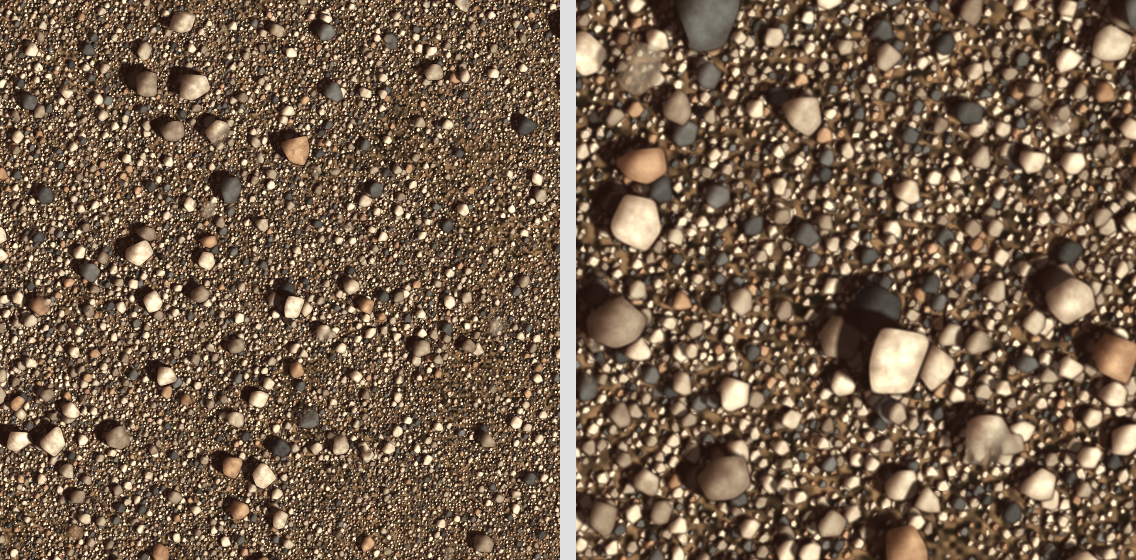
Left, the full canvas; right, a detail of the centre.
Reproduce this texture procedurally as a three.js fragment shader.

```glsl
// Sunlit gravel: angular pebbles of many sizes on dark soil, shadows falling to the upper left.
varying vec2 vUv;

const vec2 SUN = vec2(0.86, -0.51);
const vec3 SHADOW = vec3(0.115, 0.06, 0.042);
const vec3 SOIL = vec3(0.38, 0.29, 0.20);
const vec3 CREAM = vec3(1.06, 0.97, 0.81);
const vec3 TAN = vec3(0.80, 0.69, 0.56);
const vec3 SLATE = vec3(0.44, 0.42, 0.38);
const vec3 RUST = vec3(0.80, 0.58, 0.40);

float hash(vec2 p) {
  vec3 q = fract(vec3(p.xyx) * 0.1031);
  q += dot(q, q.yzx + 33.33);
  return fract((q.x + q.y) * q.z);
}

float noise(vec2 p) {
  vec2 i = floor(p), f = fract(p);
  f = f * f * (3.0 - 2.0 * f);
  return mix(mix(hash(i), hash(i + vec2(1, 0)), f.x),
             mix(hash(i + vec2(0, 1)), hash(i + vec2(1, 1)), f.x), f.y);
}

float fbm(vec2 p) {
  return 0.55 * noise(p) + 0.3 * noise(p * 2.1 + 7.0) + 0.15 * noise(p * 4.3 + 19.0);
}

// Rounded irregular hexagon of about unit radius
float pebbleDistance(vec2 p, vec2 id) {
  float turn = hash(id + 3.7) * 6.283;
  float sum = 0.0;
  for (int k = 0; k < 6; k++) {
    float side = float(k);
    float jitter = hash(id + side * 5.3 + 11.0);
    float angle = turn + (side + 0.6 * jitter) * 1.047;
    float reach = mix(0.62, 1.0, hash(id + side * 2.9 + 41.0));
    sum += exp(12.0 * (dot(p, vec2(cos(angle), sin(angle))) - reach));
  }
  return log(sum) / 12.0;
}

vec3 pebbleColor(vec2 id, float coarse) {
  vec3 c = mix(TAN * 0.85, CREAM, smoothstep(0.0, 0.75, hash(id + 61.0)));
  float kind = hash(id + 73.0);
  c = mix(c, RUST, 0.7 * step(0.91, kind));
  return mix(c, SLATE * mix(0.75, 1.25, hash(id + 87.0)), step(kind, mix(0.16, 0.26, coarse)));
}

// Facing the sun is bright, the far flank falls into shade
vec3 shadePebble(vec2 p, float d, vec2 id, float coarse) {
  float facing = dot(p, SUN);
  float light = mix(0.38, 1.0, smoothstep(-0.85, 0.0, facing + 0.25 * (hash(id + 97.0) - 0.5)));
  light *= 1.0 - 0.14 * smoothstep(-0.3, 0.0, d);
  float speckle = fbm(vUv * 130.0 + id);
  light *= 1.0 + (speckle - 0.5) * mix(0.25, 0.45, coarse);
  return pebbleColor(id, coarse) * light * vec3(1.0, 0.5 + 0.5 * sqrt(light), 0.3 + 0.7 * sqrt(light));
}

// Bare soil with fine grit
vec3 soil(vec2 uv) {
  float grit = noise(uv * 260.0) * 0.6 + noise(uv * 150.0 + 31.0) * 0.4;
  float patches = fbm(uv * 9.0);
  return SOIL * mix(0.35, 1.75, smoothstep(0.15, 0.9, grit)) * mix(0.8, 1.2, patches);
}

void main() {
  vec3 color = soil(vUv);
  float drift = fbm(vUv * 5.0 + 13.0);
  float coarseness = clamp(1.25 - 0.75 * vUv.x + 1.1 * (drift - 0.5), 0.3, 1.5);
  float bare = smoothstep(0.56, 0.72, fbm(vUv * 7.0 + 51.0));

  // Layers run from fine grains to the largest stones
  float cells = 165.0;
  float chance = 0.94;
  for (int layer = 0; layer < 7; layer++) {
    float level = float(layer);
    float coarse = level / 6.0;
    vec2 grid = vUv * cells + level * 17.3;
    float edge = 0.0011 * cells;
    float density = chance * mix(1.0, coarseness, smoothstep(0.0, 2.0, level));
    density *= 1.0 - 0.5 * bare;

    for (int row = 0; row < 3; row++) {
      for (int column = 0; column < 3; column++) {
        vec2 cell = floor(grid) + vec2(float(column) - 1.0, 1.0 - float(row));
        vec2 id = cell + level * 131.0;
        // Stones near the density limit fade out instead of being cut
        float presence = smoothstep(0.0, 0.02, density - hash(id + 0.5));
        if (presence <= 0.0) continue;

        vec2 center = cell + 0.12 + 0.76 * vec2(hash(id + 19.0), hash(id + 29.0));
        float radius = mix(0.29, 0.48, hash(id + 53.0));
        vec2 p = (grid - center) / radius;
        if (dot(p, p) > 5.0) continue;
        float blur = edge / radius;

        // Shadow is the outline swept away from the sun
        float sweep = clamp(-dot(p, SUN), 0.0, mix(0.55, 0.9, coarse));
        float shadowDistance = pebbleDistance(p + SUN * sweep, id);
        float shade = presence * (1.0 - smoothstep(-blur, blur + 0.08, shadowDistance));
        color = mix(color, SHADOW, shade * mix(0.68, 0.9, coarse));

        float d = pebbleDistance(p, id);
        float cover = presence * (1.0 - smoothstep(-blur, blur, d));
        color = mix(color, shadePebble(p, d, id, coarse), cover);
      }
    }
    cells /= 1.47;
    chance *= 0.68;
  }
  gl_FragColor = vec4(clamp(color, 0.0, 1.0), 1.0);
}
```
